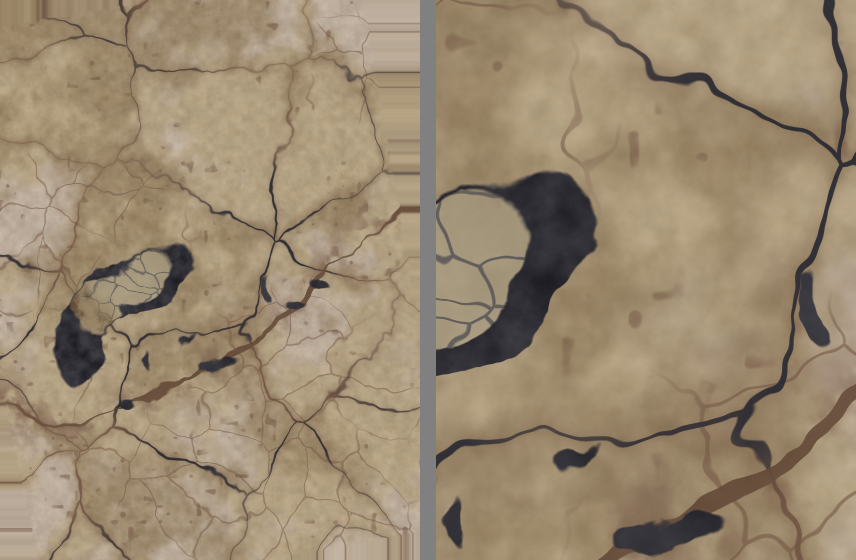
Left, the full canvas; right, a detail of the centre.
A WebGL 2 fragment shader for this texture:

```glsl
#version 300 es
precision highp float;

uniform vec2 u_resolution;
out vec4 fragColor;

const vec3 TAN = vec3(0.70, 0.63, 0.51);
const vec3 PALE = vec3(0.735, 0.675, 0.61);
const vec3 OCHRE = vec3(0.59, 0.51, 0.39);
const vec3 RUST = vec3(0.45, 0.34, 0.27);
const vec3 BROWN = vec3(0.35, 0.26, 0.19);
const vec3 NAVY = vec3(0.17, 0.17, 0.20);

float hash(vec2 p) {
  return fract(sin(dot(p, vec2(127.1, 311.7))) * 43758.5);
}

vec2 hash2(vec2 p) {
  return vec2(hash(p), hash(p + 57.3));
}

float noise(vec2 p) {
  vec2 i = floor(p), f = fract(p);
  f = f * f * (3.0 - 2.0 * f);
  float low = mix(hash(i), hash(i + vec2(1, 0)), f.x);
  float high = mix(hash(i + vec2(0, 1)), hash(i + vec2(1, 1)), f.x);
  return mix(low, high, f.y);
}

float fbm(vec2 p) {
  float sum = 0.0, amp = 0.5;
  for (int i = 0; i < 5; i++) {
    sum += amp * noise(p);
    p = mat2(1.6, 1.2, -1.2, 1.6) * p + 3.7;
    amp *= 0.5;
  }
  return sum;
}

// x: distance to the cell border in canvas units, y: random value of the cell
vec2 cells(vec2 p, float scale) {
  p *= scale;
  vec2 base = floor(p), f = fract(p), nearest = vec2(0), offset = vec2(0);
  float best = 9.0, border = 9.0;
  for (int y = -1; y <= 1; y++) for (int x = -1; x <= 1; x++) {
    vec2 g = vec2(x, y), r = g + hash2(base + g) - f;
    if (dot(r, r) < best) { best = dot(r, r); nearest = r; offset = g; }
  }
  for (int y = -2; y <= 2; y++) for (int x = -2; x <= 2; x++) {
    vec2 g = offset + vec2(x, y), r = g + hash2(base + g) - f, gap = r - nearest;
    if (dot(gap, gap) > 1e-4) border = min(border, dot(0.5 * (r + nearest), normalize(gap)));
  }
  return vec2(border / scale, hash(base + offset + 11.0));
}

float stroke(float d, float width, float soft) {
  return 1.0 - smoothstep(width - soft, width + soft, abs(d));
}

float fractureHeight(float x) {
  return 0.325 + 0.58 * x * x;
}

// Smears the tilted slab border outward to the canvas edge
vec2 clampToSlab(vec2 p) {
  p.x = clamp(p.x, 0.087 - 0.21 * p.y, 1.10 - 0.175 * p.y);
  p.y = clamp(p.y, 0.19 * (p.x - 0.65), 1.272 + 0.175 * p.x);
  return p;
}

// Signed distance to a tilted ellipse, negative inside
float ellipse(vec2 p, vec2 radii, float angle) {
  float c = cos(angle), s = sin(angle);
  p = vec2(c * p.x + s * p.y, c * p.y - s * p.x);
  return (length(p / radii) - 1.0) * min(radii.x, radii.y);
}

vec3 stoneColor(vec2 p, vec2 big, vec2 pebble) {
  float cloud = fbm(p * 3.0 + 9.0), mottle = fbm(p * 14.0 + 4.0);
  float rim = exp(-big.x * 40.0);
  float lift = 0.5 * (big.y - 0.5) + 1.5 * (cloud - 0.5) + 0.9 * (mottle - 0.5);
  lift += 0.2 * (pebble.y - 0.5) - 0.3 * rim + 0.12 * smoothstep(0.4, 0.1, p.y);
  vec3 col = mix(TAN, PALE, smoothstep(-0.22, 0.18, lift));
  float stain = fbm(p * 4.0 + 50.0) + 0.35 * (mottle - 0.5) + 0.13 * rim;
  col = mix(col, OCHRE, 0.85 * smoothstep(0.49, 0.70, stain));
  float speck = smoothstep(0.80, 0.92, noise(p * 55.0)) * smoothstep(0.48, 0.62, mottle);
  col = mix(col, RUST, 0.5 * speck);
  return col + 0.13 * (fbm(p * 60.0) - 0.5);
}

void main() {
  float soft = 1.0 / u_resolution.x;
  vec2 p = clampToSlab(gl_FragCoord.xy / u_resolution.x);
  vec2 w = p + 0.17 * (vec2(fbm(p * 5.0), fbm(p * 5.0 + 31.0)) - 0.5);
  vec2 big = cells(w, 3.3), pebble = cells(w + 7.0, 7.5);
  vec3 col = stoneColor(p, big, pebble);

  // Faint rusty hairlines, then the stronger cell veins with a soft halo
  float hairline = smoothstep(0.47, 0.60, fbm(p * 3.5 + 70.0));
  col = mix(col, RUST, 0.6 * hairline * stroke(pebble.x, 0.0016, soft));
  float strength = smoothstep(0.36, 0.62, fbm(p * 3.0 + 20.0));
  vec3 veinColor = mix(RUST, NAVY, smoothstep(0.35, 0.65, noise(p * 4.5 + 13.0)));
  col = mix(col, RUST, 0.28 * exp(-big.x * 130.0));
  float veinWidth = 0.0012 + 0.0035 * strength * noise(p * 22.0);
  col = mix(col, veinColor, mix(0.5, 0.95, strength) * stroke(big.x, veinWidth, soft));

  // Long brown fracture with stained surroundings
  float rise = (w.y - fractureHeight(w.x)) / sqrt(1.0 + 1.35 * w.x * w.x);
  float blotchy = fbm(p * 20.0 + 5.0);
  col = mix(col, RUST, 0.75 * exp(-abs(rise) * 22.0) * smoothstep(0.46, 0.68, blotchy));
  float gash = 0.0015 + 0.012 * pow(noise(p * 8.0 + 2.0), 2.0);
  col = mix(col, mix(BROWN, RUST, blotchy), 0.92 * stroke(rise, gash, soft));

  // Dark mineral blotches scattered beside the fracture
  vec2 jagged = w + 0.03 * (vec2(blotchy, fbm(p * 20.0 + 40.0)) - 0.5);
  for (int i = 0; i < 7; i++) {
    vec2 r = hash2(vec2(i, 4.0));
    float x = 0.3 + 0.08 * float(i);
    vec2 center = vec2(x, fractureHeight(x) + 0.16 * (r.x - 0.3));
    float d = ellipse(jagged - center, vec2(0.022, 0.011) * (0.4 + r.y), 2.5 * r.x - 0.9);
    col = mix(col, NAVY + 0.2 * (blotchy - 0.5), 0.95 * (1.0 - smoothstep(-soft, 2.0 * soft, d)));
  }

  // Diagonal lens: cracked filling, brown lower end, broken navy rim
  vec2 q = jagged - vec2(0.29, 0.635);
  float lens = ellipse(q, vec2(0.185, 0.058), 0.72);
  float inside = 1.0 - smoothstep(-0.004, 0.004, lens);
  vec3 filling = mix(col, vec3(0.66, 0.62, 0.52), 0.6);
  filling = mix(filling, NAVY + 0.1, 0.7 * stroke(cells(w, 24.0).x, 0.0014, soft));
  float lowerEnd = smoothstep(0.03, -0.09, q.x + q.y);
  filling = mix(filling, mix(BROWN, OCHRE, smoothstep(0.35, 0.65, blotchy)), 0.85 * lowerEnd);
  col = mix(col, filling, inside);
  float rimWidth = 0.001 + 0.021 * smoothstep(0.2, 0.85, noise(p * 11.0 + 8.0));
  vec3 rimColor = NAVY + 0.22 * (fbm(p * 45.0) - 0.5);
  col = mix(col, rimColor, 0.96 * stroke(lens, rimWidth, 1.5 * soft));

  fragColor = vec4(clamp(col, 0.0, 1.0), 1.0);
}
```
